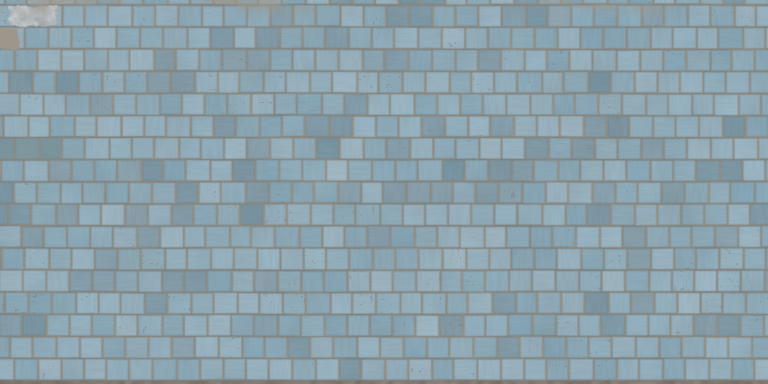
Give the GLSL for this texture, as a Shadertoy shader.

```glsl
// Weathered wall of pale blue glazed tiles in staggered rows with tan grout.

const vec2 TILE = vec2(0.0603, 0.05755);   // tile pitch, canvas height = 1
const float BASE_HEIGHT = 0.0089;          // strip below the lowest row
const float GROUT_WIDTH = 0.0040;
const vec3 GLAZE_DEEP = vec3(0.525, 0.638, 0.693);
const vec3 GLAZE_PALE = vec3(0.602, 0.698, 0.748);
const vec3 GROUT_GREY = vec3(0.49, 0.51, 0.50);
const vec3 GROUT_TAN = vec3(0.60, 0.565, 0.505);
const vec3 PLASTER = vec3(0.70, 0.72, 0.73);
const vec3 BARE_CLAY = vec3(0.62, 0.59, 0.54);
const vec3 GROUND = vec3(0.50, 0.47, 0.45);

float hash(vec2 p) {
    return fract(sin(dot(p, vec2(127.1, 311.7))) * 43758.5453);
}

float noise(vec2 p) {
    vec2 i = floor(p), f = fract(p);
    f = f * f * (3.0 - 2.0 * f);
    return mix(mix(hash(i), hash(i + vec2(1, 0)), f.x),
               mix(hash(i + vec2(0, 1)), hash(i + vec2(1, 1)), f.x), f.y);
}

float fbm(vec2 p) {
    float sum = 0.0, amp = 0.5;
    for (int k = 0; k < 4; k++) {
        sum += amp * noise(p);
        p = p * 2.03 + 17.3;
        amp *= 0.5;
    }
    return sum;
}

float roundBox(vec2 p, vec2 halfSize, float radius) {
    vec2 q = abs(p) - halfSize + radius;
    return length(max(q, 0.0)) + min(max(q.x, q.y), 0.0) - radius;
}

// Uneven position of a vertical joint, in tile units
float jointX(float column, float row) {
    return column + 0.10 * (hash(vec2(column, row) + 3.7) - 0.5);
}

// Soft rectangular mask with a ragged outline
float raggedPatch(vec2 p, vec2 center, vec2 halfSize, float ragged) {
    float d = roundBox(p - center, halfSize, 0.002);
    return 1.0 - smoothstep(-0.003, 0.003, d + ragged * (fbm(p * 60.0) - 0.45));
}

// Glaze colour of one tile; local runs from -0.5 to 0.5
vec3 glaze(vec2 id, vec2 local, vec2 p) {
    vec3 color = mix(GLAZE_DEEP, GLAZE_PALE, hash(id + 11.0));
    color *= 1.0 - 0.10 * step(0.82, hash(id + 29.0));
    color += 0.022 * (hash(id + 41.0) - 0.5) * vec3(1.0, 0.3, -0.2);
    // Brushed streaks, a slight tilt of tone and cloudy grime
    vec2 grain = hash(id + 53.0) > 0.5 ? vec2(35.0, 230.0) : vec2(230.0, 35.0);
    color *= 1.0 + 0.035 * (noise(p * grain) - 0.5);
    color *= 1.0 + 0.04 * dot(local, vec2(hash(id + 61.0), hash(id + 67.0)) - 0.5);
    return color * (1.0 + 0.07 * (fbm(p * 9.0) - 0.47));
}

void mainImage(out vec4 fragColor, in vec2 fragCoord) {
    vec2 p = fragCoord / iResolution.y;
    float px = 1.0 / iResolution.y;

    // Rows follow a slightly wavy course; each has its own stagger
    float wave = 0.0022 * (noise(vec2(p.x * 5.0, p.y * 8.0)) - 0.5);
    float y = (p.y - BASE_HEIGHT + wave) / TILE.y;
    float row = floor(y);
    float x = p.x / TILE.x + 0.5 * mod(row, 2.0) + 0.45 * hash(vec2(row, 5.0));
    float column = floor(x);
    column += step(jointX(column + 1.0, row), x) - step(x, jointX(column, row));

    // One tile, with small differences in size and height
    vec2 id = vec2(column, row);
    float left = jointX(column, row), right = jointX(column + 1.0, row);
    vec2 local = vec2(x - 0.5 * (left + right), y - row - 0.5);
    local.y += 0.025 * (hash(id + 71.0) - 0.5);
    vec2 halfSize = 0.5 * vec2(right - left, 1.0) * TILE - 0.5 * GROUT_WIDTH;
    halfSize -= 0.0006 * hash(id + 83.0);
    float d = roundBox(local * TILE, halfSize, 0.003);

    // Glaze with darker rims and sparse chips
    vec3 tile = glaze(id, local, p);
    tile *= 1.0 - 0.05 * smoothstep(-0.005, 0.0, d);
    float chip = smoothstep(0.86, 0.92, noise(p * 150.0)) * step(0.78, hash(id + 97.0));
    tile = mix(tile, GROUT_GREY, 0.45 * chip);

    // Dull stained tiles beside the left edge
    float stain = step(abs(row - 10.0), 0.5) * (1.0 - smoothstep(0.15, 0.17, p.x));
    tile = mix(tile, vec3(0.45, 0.54, 0.56), 0.65 * stain);

    // Grout: tan between neighbours, greyer along the rows
    float upright = smoothstep(0.48, 0.42, abs(local.y));
    float tan_ = clamp(0.25 + 0.45 * upright + 0.9 * (fbm(p * 14.0) - 0.47), 0.0, 1.0);
    vec3 grout = mix(GROUT_GREY, GROUT_TAN, tan_);
    vec3 color = mix(tile, grout, smoothstep(-px, px, d));

    // Broken corner at the upper left and worn top edge
    float top = BASE_HEIGHT + 17.0 * TILE.y;
    vec3 plaster = PLASTER * (0.82 + 0.4 * fbm(p * 45.0));
    color = mix(color, plaster, raggedPatch(p, vec2(0.085, top - 0.030), vec2(0.062, 0.026), 0.022));
    color = mix(color, BARE_CLAY, raggedPatch(p, vec2(0.010, top - 0.087), vec2(0.038, 0.027), 0.012));
    float worn = smoothstep(0.955, 1.0, p.y) * smoothstep(0.48, 0.66, fbm(p * vec2(9.0, 30.0)));
    color = mix(color, BARE_CLAY, 0.75 * worn);

    // Ground strip under the lowest row
    float ground = 1.0 - smoothstep(-px, px, p.y + wave - BASE_HEIGHT);
    color = mix(color, GROUND * (0.9 + 0.2 * noise(p * 60.0)), ground);

    fragColor = vec4(color, 1.0);
}
```
